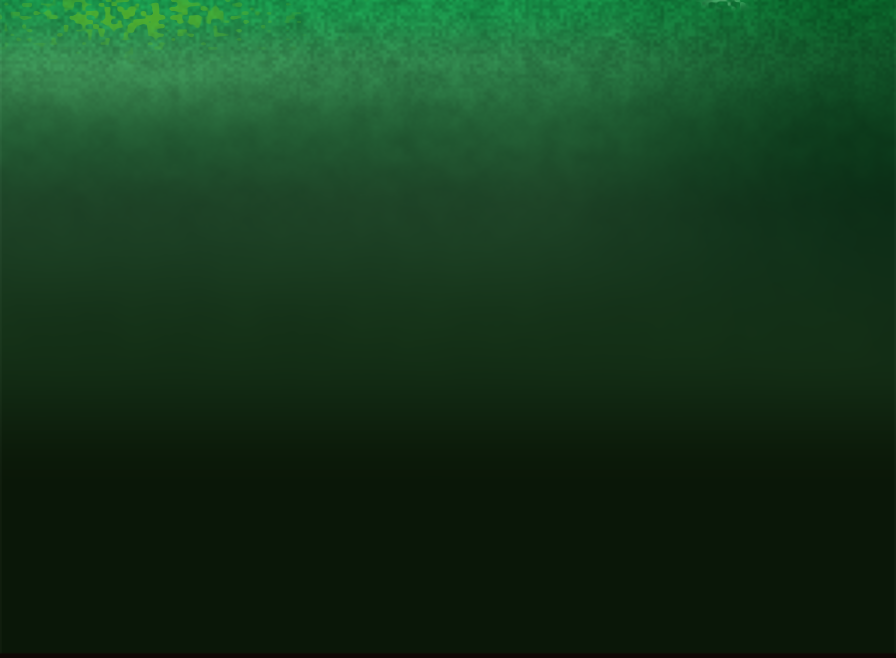
Reproduce this background procedurally as a WebGL 1 fragment shader.

```glsl
precision highp float;
uniform vec2 u_resolution;

float hash(vec2 p) {
  return fract(sin(dot(p, vec2(127.1, 311.7))) * 43758.5453);
}

float noise(vec2 p) {
  vec2 i = floor(p);
  vec2 f = fract(p);
  f = f * f * (3.0 - 2.0 * f);
  return mix(mix(hash(i), hash(i + vec2(1.0, 0.0)), f.x),
             mix(hash(i + vec2(0.0, 1.0)), hash(i + vec2(1.0, 1.0)), f.x), f.y);
}

float fbm(vec2 p) {
  float sum = 0.0;
  float weight = 0.5;
  for (int i = 0; i < 4; i++) {
    sum += weight * noise(p);
    p = p * 2.03 + 17.3;
    weight *= 0.5;
  }
  return sum / 0.9375;
}

// Light falling off with depth below the top edge
vec3 depthGradient(float d) {
  vec3 c = mix(vec3(0.09, 0.56, 0.28), vec3(0.17, 0.49, 0.28), smoothstep(0.0, 0.10, d));
  c = mix(c, vec3(0.13, 0.36, 0.20), smoothstep(0.08, 0.21, d));
  c = mix(c, vec3(0.115, 0.26, 0.15), smoothstep(0.18, 0.33, d));
  c = mix(c, vec3(0.08, 0.19, 0.09), smoothstep(0.30, 0.54, d));
  return mix(c, vec3(0.04, 0.09, 0.03), smoothstep(0.50, 0.75, d));
}

void main() {
  vec2 uv = gl_FragCoord.xy / u_resolution;
  vec2 p = vec2(uv.x * 1.36, uv.y);
  float depth = 1.0 - uv.y;

  // Uneven falloff and soft mottling
  float cloud = fbm(p * vec2(14.0, 10.0)) - 0.5;
  float mottle = fbm(p * 42.0) - 0.5;
  float lit = 1.0 - smoothstep(0.45, 0.75, depth);
  vec3 color = depthGradient(depth + 0.025 * cloud * lit);
  color *= 1.0 + lit * (0.12 * cloud + 0.22 * mottle * (1.0 - smoothstep(0.1, 0.45, depth)));

  // Paler sheen on the upper left
  vec2 sheen = (uv - vec2(0.10, 0.89)) / vec2(0.30, 0.07);
  color += vec3(0.06, 0.07, 0.05) * exp(-dot(sheen, sheen));

  // Deeper, more saturated green on the upper right
  float right = smoothstep(0.55, 1.0, uv.x) * (1.0 - smoothstep(0.25, 0.6, depth));
  color *= mix(vec3(1.0), vec3(0.38, 0.66, 0.55), right);

  // Fine grain near the top
  float grain = noise(p * 190.0) - 0.5;
  color *= 1.0 + 0.24 * grain * (1.0 - smoothstep(0.03, 0.22, depth));

  // Yellow-green flecks
  vec2 patchPos = (uv - vec2(0.15, 0.975)) / vec2(0.13, 0.035);
  float fleck = noise(p * vec2(110.0, 150.0) + 31.0) + 0.45 * exp(-dot(patchPos, patchPos));
  float fleckMask = exp(-0.6 * dot(patchPos, patchPos));
  color = mix(color, vec3(0.34, 0.70, 0.16), 0.8 * fleckMask * smoothstep(0.78, 0.98, fleck));

  // Pale wisp at the top edge
  vec2 wisp = (uv - vec2(0.81, 0.997)) / vec2(0.022, 0.009);
  color += vec3(0.25, 0.22, 0.22) * exp(-dot(wisp, wisp)) * smoothstep(0.4, 0.7, noise(p * 150.0));

  // Thin side rims and dark bottom strip
  float side = min(uv.x, 1.0 - uv.x);
  color += 0.025 * (1.0 - smoothstep(0.001, 0.003, side));
  color = mix(vec3(0.06, 0.03, 0.02), color, smoothstep(0.005, 0.009, uv.y));

  gl_FragColor = vec4(color, 1.0);
}
```
